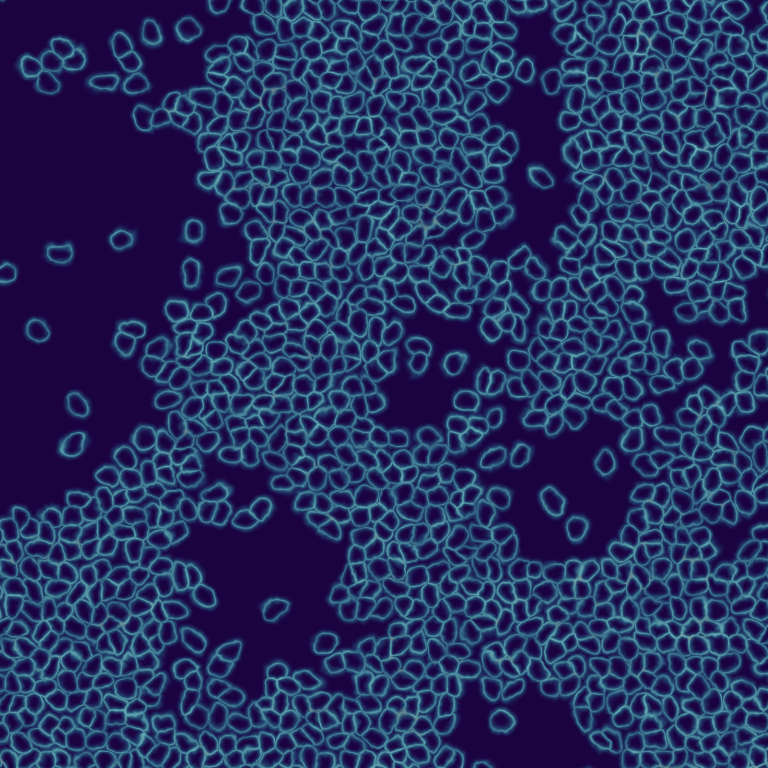
Give the GLSL for this pattern, as a Shadertoy shader.

```glsl
// Clusters of packed cells with glowing teal membranes on deep violet.

const float CELLS = 41.0;          // cells across the canvas
const float JITTER = 0.66;         // spread of cell centres
const float RADIUS = 0.55;         // free cell radius, in cell units
const float MAX_STRETCH = 1.30;    // strongest elongation factor
const float COVERAGE = 0.47;       // density threshold, lower is fuller
const float RAGGED = 0.24;         // roughness of the cluster outlines
const float STRAYS = 0.05;         // chance of a lone cell in a void
const float GLOW = 6.4;            // membrane brightness in palette steps
const float FALLOFF = 9.5;         // how fast the glow fades
const float CORE = 0.035;          // softness of the bright line

const vec3 JUNCTION_TINT = vec3(0.60, 0.62, 0.58);
const vec3 PALETTE[7] = vec3[7](
    vec3(0.10, 0.01, 0.25), vec3(0.12, 0.15, 0.36), vec3(0.13, 0.25, 0.42),
    vec3(0.19, 0.37, 0.50), vec3(0.27, 0.51, 0.59), vec3(0.37, 0.63, 0.68),
    vec3(0.50, 0.80, 0.79));

vec3 hash3(vec2 p) {
    vec3 q = fract(p.xyx * vec3(0.1031, 0.1030, 0.0973));
    q += dot(q, q.yxz + 33.33);
    return fract((q.xxy + q.yzz) * q.zyx);
}

float noise(vec2 p) {
    vec2 i = floor(p), f = fract(p);
    f = f * f * (3.0 - 2.0 * f);
    vec2 o = vec2(0.0, 1.0);
    return mix(mix(hash3(i).x, hash3(i + o.yx).x, f.x),
               mix(hash3(i + o.xy).x, hash3(i + o.yy).x, f.x), f.y);
}

// Elliptic distance to the cell of a grid slot in x, its gradient in yz.
// Empty slots report a very large distance.
vec3 cellField(vec2 p, vec2 id) {
    vec3 h = hash3(id + 71.0);
    vec2 centre = id + 0.5 + JITTER * (h.xy - 0.5);
    centre.x += 0.5 * mod(id.y, 2.0);

    vec3 k = hash3(id + 309.0);
    vec2 site = centre / CELLS;
    float density = 0.62 * noise(site * 5.5 + 7.0) + 0.38 * noise(site * 13.0 + 40.0);
    density += RAGGED * (k.x - 0.5);
    if (density < COVERAGE && k.y > STRAYS) return vec3(1e3, 1.0, 0.0);

    float angle = 3.14159 * h.z;
    float stretch = mix(1.05, MAX_STRETCH, k.z);
    vec2 axis = vec2(cos(angle), sin(angle));
    vec2 side = vec2(-axis.y, axis.x);
    vec2 v = p - centre;
    vec2 e = vec2(dot(v, axis) / stretch, dot(v, side) * stretch);
    float d = max(length(e), 1e-3);
    return vec3(d, (axis * e.x / stretch + side * e.y * stretch) / d);
}

float glow(float d, float soft) {
    return GLOW * exp(-FALLOFF * sqrt(d * d + soft * soft));
}

vec3 palette(float t) {
    vec3 c = PALETTE[0];
    for (int i = 1; i < 7; i++)
        c = mix(c, PALETTE[i], clamp(t - float(i - 1), 0.0, 1.0));
    return c;
}

void mainImage(out vec4 fragColor, in vec2 fragCoord) {
    float pixel = CELLS / min(iResolution.x, iResolution.y);
    vec2 p = fragCoord * pixel;
    float soft = max(CORE, 0.4 * pixel);

    // Wobble the outlines
    vec2 q = p;
    q += 0.30 * (vec2(noise(p * 1.6), noise(p * 1.6 + 57.0)) - 0.5);
    q += 0.07 * (vec2(noise(p * 5.0 + 19.0), noise(p * 5.0 + 83.0)) - 0.5);
    vec2 base = floor(q);

    // Owner: the nearest occupied cell
    vec3 owner = vec3(1e3, 1.0, 0.0);
    vec2 ownerId = base;
    for (int y = -2; y <= 2; y++)
    for (int x = -2; x <= 2; x++) {
        vec2 id = base + vec2(x, y);
        vec3 c = cellField(q, id);
        if (c.x < owner.x) { owner = c; ownerId = id; }
    }

    // Two closest borders shared with neighbours
    float border = 10.0, second = 10.0;
    for (int y = -2; y <= 2; y++)
    for (int x = -2; x <= 2; x++) {
        vec2 id = base + vec2(x, y);
        if (id == ownerId) continue;
        vec3 c = cellField(q, id);
        if (c.x > 100.0) continue;
        float d = (c.x - owner.x) / max(length(c.yz - owner.yz), 0.3);
        second = min(second, max(border, d));
        border = min(border, d);
    }

    // Free walls are a little dimmer than shared ones
    float wall = (RADIUS - owner.x) / length(owner.yz);
    float inside = smoothstep(-0.10, 0.05, wall);
    float light = max(0.90 * glow(wall, soft), inside * glow(border, soft));
    light *= 0.74 + 0.40 * noise(p * 1.3 + 11.0) + 0.14 * noise(p * 6.0 + 5.0);
    vec3 colour = palette(max(light - 0.2, 0.0));

    // Pale warm spots where several cells meet
    float spot = inside * smoothstep(0.22, 0.0, second);
    spot *= smoothstep(0.55, 0.85, noise(p * 0.9 + 130.0));
    colour = mix(colour, JUNCTION_TINT, 0.45 * spot);

    fragColor = vec4(colour, 1.0);
}
```
